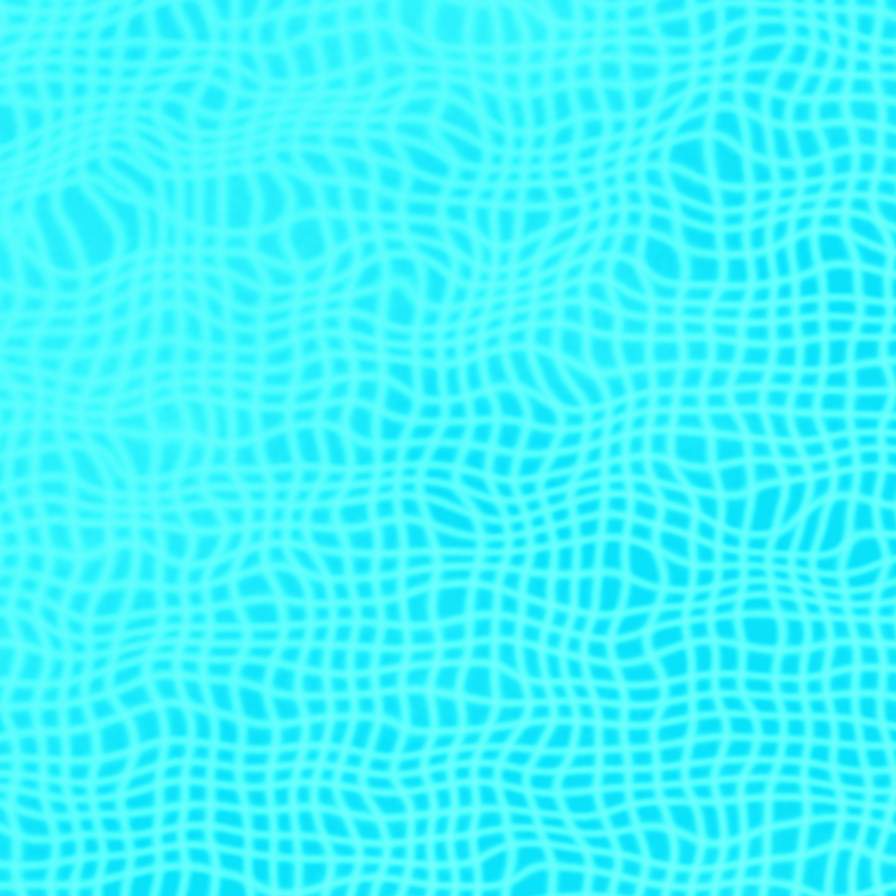
Give the GLSL for this texture, as a WebGL 1 fragment shader.

```glsl
precision highp float;
// Pool tiles seen through rippling water: a fine pale grid on cyan, bent by
// layered gradient noise. Stretched tiles darken and squeezed ones blur out,
// because line width follows the local slope of the bent coordinates.

uniform vec2 u_resolution;

const vec2 TILES = vec2(32.0, 38.0);
const float LINE_WIDTH = 0.2;
const vec3 DEEP_CYAN = vec3(0.04, 0.885, 0.98);
const vec3 MID_CYAN = vec3(0.24, 0.98, 0.99);
const vec3 PALE_CYAN = vec3(0.44, 1.0, 0.995);

vec2 hash22(vec2 p) {
  vec3 q = fract(p.xyx * vec3(0.1031, 0.1030, 0.0973));
  q += dot(q, q.yzx + 33.33);
  return fract((q.xx + q.yz) * q.zy);
}

float cornerSlope(vec2 cell, vec2 offset) {
  return dot(hash22(cell) * 2.0 - 1.0, offset);
}

// Signed gradient noise, roughly -0.6 to 0.6
float gradientNoise(vec2 p) {
  vec2 i = floor(p);
  vec2 f = p - i;
  vec2 u = f * f * f * (f * (f * 6.0 - 15.0) + 10.0);
  vec2 e = vec2(1.0, 0.0);
  float low = mix(cornerSlope(i, f), cornerSlope(i + e.xy, f - e.xy), u.x);
  float high = mix(cornerSlope(i + e.yx, f - e.yx), cornerSlope(i + e.xx, f - e.xx), u.x);
  return mix(low, high, u.y);
}

// 0 in the choppy upper left, 1 in the calm lower right
float calmness(vec2 p) {
  return smoothstep(-0.65, 0.5, p.x - p.y);
}

// Tile coordinates after refraction by swell, small ripples and slanted bands
vec2 refractTiles(vec2 p) {
  vec2 along = vec2(0.5, -0.866);
  vec2 across = vec2(0.866, 0.5);
  vec2 swell = vec2(gradientNoise(p * vec2(5.0, 4.0) + 11.0),
                    gradientNoise(p * vec2(4.0, 7.0) + 27.0));
  vec2 ripple = vec2(gradientNoise(p * vec2(10.0, 12.0) + 41.0),
                     gradientNoise(p * vec2(8.0, 14.0) + 63.0));
  float band = gradientNoise(vec2(dot(p, along) * 10.0, dot(p, across) * 4.5) + 85.0);
  float bandSize = mix(0.085, 0.012, calmness(p));
  return (p + 0.035 * swell + 0.03 * ripple + along * band * bandSize) * TILES;
}

// Soft periodic line; both neighbours count so wide lines merge smoothly
float softLine(float coord, float width) {
  float d = abs(fract(coord) - 0.5);
  float near = d / width;
  float far = (1.0 - d) / width;
  return min(exp(-near * near) + exp(-far * far), 1.0);
}

vec3 waterColor(float tone) {
  vec3 lower = mix(DEEP_CYAN, MID_CYAN, clamp(tone * 2.0, 0.0, 1.0));
  return mix(lower, PALE_CYAN, clamp(tone * 2.0 - 1.0, 0.0, 1.0));
}

void main() {
  vec2 p = gl_FragCoord.xy / u_resolution.y;

  // Bent grid and its slope by finite differences
  float stepSize = 0.001;
  vec2 tile = refractTiles(p);
  vec2 dx = (refractTiles(p + vec2(stepSize, 0.0)) - tile) / stepSize;
  vec2 dy = (refractTiles(p + vec2(0.0, stepSize)) - tile) / stepSize;
  vec2 slope = vec2(length(vec2(dx.x, dy.x)), length(vec2(dx.y, dy.y))) / TILES;

  // Grout lines, wider and softer in choppy water
  float calm = calmness(p);
  vec2 width = LINE_WIDTH * mix(1.18, 0.95, calm) * mix(vec2(1.0), slope, 0.85);
  float vertical = softLine(tile.x, width.x);
  float horizontal = softLine(tile.y, width.y);
  float grid = 1.0 - (1.0 - 0.84 * vertical) * (1.0 - 0.8 * horizontal);

  // Haze, broad light patches and faint grain
  float haze = gradientNoise(p * vec2(3.0, 4.0) + 105.0);
  float contrast = clamp(mix(0.52, 1.0, calm) - 0.3 * haze, 0.3, 1.0);
  float tone = mix(0.6, grid, contrast);
  tone += 0.16 * haze + 0.1 * gradientNoise(p * 9.0 + 127.0);
  tone += 0.07 * gradientNoise(p * 110.0 + 149.0);

  gl_FragColor = vec4(waterColor(tone), 1.0);
}
```
